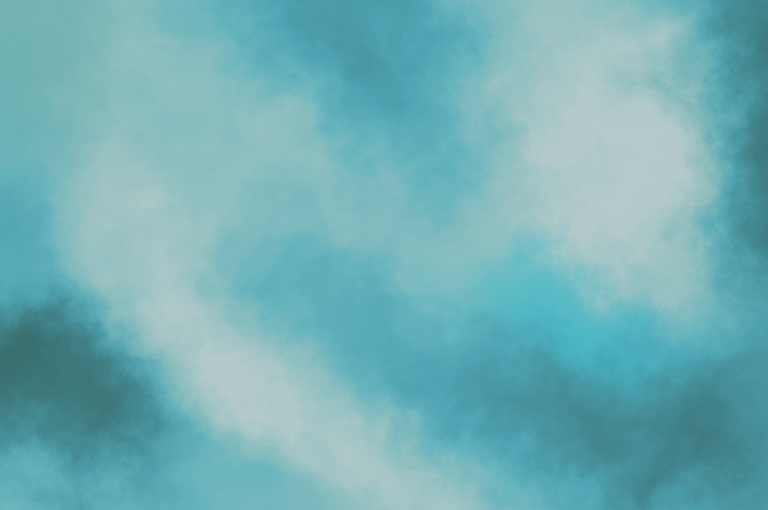
Reproduce this background procedurally as a WebGL 1 fragment shader.

```glsl
precision highp float;
// Soft teal storm clouds: pale diagonal billows, dark corners and a turquoise glow.

uniform vec2 u_resolution;

#define SHADOW    vec3(0.23, 0.45, 0.47)
#define DEEP      vec3(0.27, 0.55, 0.59)
#define TEAL      vec3(0.31, 0.64, 0.70)
#define SKY       vec3(0.39, 0.70, 0.74)
#define MIST      vec3(0.53, 0.74, 0.75)
#define PALE      vec3(0.67, 0.78, 0.78)
#define TURQUOISE vec3(0.25, 0.73, 0.79)
#define MOSS      vec3(0.23, 0.45, 0.44)
#define BASE_TONE 3.35  // position on the six-colour ramp, 0 to 5
#define BILLOW    0.27  // how far cloud edges are pushed around
#define MOTTLE    1.35  // strength of the fine tonal variation
#define ROUGHNESS 0.66  // share of amplitude kept by each finer octave

vec2 hashGradient(vec2 cell) {
  vec3 h = fract(vec3(cell.xyx) * vec3(0.1031, 0.1030, 0.0973));
  h += dot(h, h.yzx + 33.33);
  return fract((h.xx + h.yz) * h.zy) * 2.0 - 1.0;
}

float gradientNoise(vec2 p) {
  vec2 i = floor(p), f = p - i;
  vec2 u = f * f * f * (f * (f * 6.0 - 15.0) + 10.0);
  vec2 e = vec2(0.0, 1.0);
  float a = dot(hashGradient(i), f);
  float b = dot(hashGradient(i + e.yx), f - e.yx);
  float c = dot(hashGradient(i + e.xy), f - e.xy);
  float d = dot(hashGradient(i + e.yy), f - e.yy);
  return mix(mix(a, b, u.x), mix(c, d, u.x), u.y);
}

float fbm(vec2 p) {
  float sum = 0.0, amplitude = 0.45;
  for (int octave = 0; octave < 7; octave++) {
    sum += amplitude * gradientNoise(p);
    p = mat2(1.6, 1.2, -1.2, 1.6) * p + 17.3;
    amplitude *= ROUGHNESS;
  }
  return sum;
}

// Soft rotated ellipse: 1 in the middle, fading to 0 outside.
float mass(vec2 p, vec2 centre, vec2 radius, float angle) {
  float c = cos(angle), s = sin(angle);
  vec2 q = mat2(c, -s, s, c) * (p - centre) / radius;
  float r = length(q);
  return exp(-r * r * r);
}

// Piecewise blend through the palette, running slightly past the pale end.
vec3 toneRamp(float t) {
  vec3 colour = mix(SHADOW, DEEP, clamp(t, -0.2, 1.0));
  colour = mix(colour, TEAL, clamp(t - 1.0, 0.0, 1.0));
  colour = mix(colour, SKY, clamp(t - 2.0, 0.0, 1.0));
  colour = mix(colour, MIST, clamp(t - 3.0, 0.0, 1.0));
  return mix(colour, PALE, clamp(t - 4.0, 0.0, 1.25));
}

void main() {
  // Height is 1; x is scaled so the composition always spans 1.5.
  vec2 p = gl_FragCoord.xy / u_resolution * vec2(1.5, 1.0);

  // Turbulent displacement gives the masses their ragged edges.
  vec2 drift = vec2(fbm(p * 2.6 + 3.7), fbm(p * 2.6 + 41.2));
  vec2 w = p + BILLOW * drift;

  // Pale billows
  float tone = BASE_TONE;
  tone += 1.9 * mass(w, vec2(1.16, 0.70), vec2(0.40, 0.25), -1.1);
  tone += 1.0 * mass(w, vec2(0.34, 0.76), vec2(0.38, 0.24), -0.7);
  tone += 1.8 * mass(w, vec2(0.62, 0.17), vec2(0.40, 0.15), -0.7);
  tone += 0.6 * mass(w, vec2(0.28, 0.46), vec2(0.26, 0.17), -1.1);
  tone += 0.6 * mass(w, vec2(0.80, 0.55), vec2(0.27, 0.09), -0.55);

  // Dark banks
  float leftBank = mass(w, vec2(0.09, 0.22), vec2(0.23, 0.16), -0.5);
  float rightBank = mass(w, vec2(1.34, 0.17), vec2(0.37, 0.22), -0.3);
  float rightEdge = mass(w, vec2(1.53, 0.74), vec2(0.18, 0.40), 0.1);
  tone -= 3.3 * leftBank + 2.7 * rightBank + 3.0 * rightEdge;
  tone -= 1.8 * mass(w, vec2(0.69, 0.94), vec2(0.28, 0.20), -0.5);
  tone -= 0.9 * mass(w, vec2(0.68, 0.37), vec2(0.42, 0.14), -0.75);
  tone -= 1.1 * mass(w, vec2(0.0, 0.45), vec2(0.11, 0.20), 0.1);
  tone -= 0.7 * mass(w, vec2(1.0, 0.22), vec2(0.18, 0.11), -0.6);

  tone += MOTTLE * fbm(p * 4.2 + drift * 0.7 + 9.1);
  vec3 colour = toneRamp(tone);

  // Local tints: turquoise glow, mossy shade on the outer banks
  float glow = mass(w, vec2(1.10, 0.40), vec2(0.22, 0.10), -0.4);
  colour = mix(colour, TURQUOISE, 0.6 * glow);
  colour = mix(colour, MOSS, 0.4 * leftBank + 0.25 * rightEdge);
  float greenCorner = mass(w, vec2(0.0, 0.95), vec2(0.28, 0.32), 0.0);
  colour = mix(colour, vec3(0.40, 0.67, 0.66), 0.45 * greenCorner);

  gl_FragColor = vec4(colour, 1.0);
}
```
